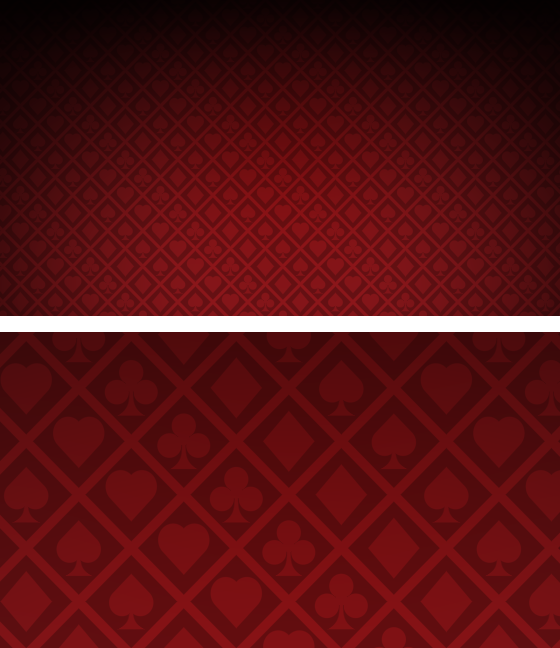
Top, the full canvas; bottom, a detail of the centre.
Reproduce this pattern procedurally as a Shadertoy shader.

```glsl
// Card-suit wallpaper: a diagonal lattice whose cells hold hearts, clubs,
// diamonds and spades, one suit per diagonal. Distance functions draw the
// shapes, and a wide glow from the lower middle lights the red cloth.

const vec2 PERIOD = vec2(0.1108, 0.1127);    // repeat size, canvas height = 1
const vec2 HEART_CENTER = vec2(-0.1015, -0.0613);
const float LINE_HALF_WIDTH = 0.045;         // in repeats
const float GROUND_SHADE = 0.73;
const float SUIT_SHADE = 0.95;

float dot2(vec2 v) { return dot(v, v); }

float circle(vec2 p, vec2 center, float radius) {
    return length(p - center) - radius;
}

// Unit heart with its tip at the origin
float unitHeart(vec2 p) {
    p.x = abs(p.x);
    if (p.x + p.y > 1.0) return circle(p, vec2(0.25, 0.75), sqrt(2.0) / 4.0);
    float toCleft = dot2(p - vec2(0.0, 1.0));
    float toSide = dot2(p - 0.5 * max(p.x + p.y, 0.0));
    return sqrt(min(toCleft, toSide)) * sign(p.x - p.y);
}

float heart(vec2 p, float tipY, vec2 size) {
    return unitHeart((p - vec2(0.0, tipY)) / size) * min(size.x, size.y);
}

// Stem that flares into a flat foot
float stem(vec2 p, float top, float foot) {
    float t = clamp((top - p.y) / (top - foot), 0.0, 1.0);
    float halfWidth = 0.018 + 0.11 * t * t * t * t;
    float sides = (abs(p.x) - halfWidth) * 0.75;
    return max(sides, max(p.y - top, foot - p.y));
}

float club(vec2 p) {
    vec2 m = vec2(abs(p.x), p.y);
    float leaves = min(circle(m, vec2(0.0, 0.145), 0.115),
                       circle(m, vec2(0.137, -0.04), 0.115));
    float core = circle(m, vec2(0.0, 0.02), 0.06);
    return min(min(leaves, core), stem(p, 0.0, -0.26));
}

float diamond(vec2 p, vec2 halfSize) {
    vec2 m = abs(p) / halfSize;
    return (m.x + m.y - 1.0) * halfSize.x * halfSize.y / length(halfSize);
}

float spade(vec2 p) {
    float leaf = heart(vec2(p.x, -p.y), -0.26, vec2(0.35, 0.36));
    return min(leaf, stem(p, -0.04, -0.26));
}

float suitDistance(vec2 p, float suit) {
    if (suit < 0.5) return heart(p, -0.25, vec2(0.405, 0.435));
    if (suit < 1.5) return club(p);
    if (suit < 2.5) return diamond(p, vec2(0.245, 0.285));
    return spade(p);
}

float coverage(float d, float blur) { return smoothstep(blur, -blur, d); }

// Brightness of the cloth: a broad glow over a faint base, dark at the top
float glow(vec2 p) {
    float d = length((p - vec2(0.01, -0.4)) * vec2(0.7, 1.0));
    float base = 0.062 * (1.0 - smoothstep(0.25, 0.58, p.y));
    return 0.47 * (1.0 - smoothstep(0.15, 1.04, d)) + base + 0.012;
}

void mainImage(out vec4 fragColor, in vec2 fragCoord) {
    vec2 p = (fragCoord - 0.5 * iResolution.xy) / iResolution.y;
    float blur = 0.75 / (iResolution.y * PERIOD.y);

    // Diagonal cell coordinates, integer at cell centers
    vec2 grid = (p - HEART_CENTER) / PERIOD;
    vec2 diagonal = vec2(grid.x - grid.y, grid.x + grid.y);
    vec2 cell = floor(diagonal + 0.5);
    vec2 offset = diagonal - cell;
    vec2 local = 0.5 * vec2(offset.x + offset.y, offset.y - offset.x);

    // Lattice lines and the suit inside the cell
    float edge = (0.5 - max(abs(offset.x), abs(offset.y))) / sqrt(2.0);
    float line = coverage(edge - LINE_HALF_WIDTH, blur);
    float suit = coverage(suitDistance(local, mod(cell.y, 4.0)), blur);

    // Cloth shading, a purer red around the middle
    float shade = mix(GROUND_SHADE, SUIT_SHADE, suit);
    shade = mix(shade, 1.0, line);
    float pureRed = exp(-8.0 * dot2(p - vec2(0.02, 0.03)));
    vec3 red = mix(vec3(1.0, 0.165, 0.195), vec3(1.0, 0.12, 0.14), pureRed);
    fragColor = vec4(red * glow(p) * shade, 1.0);
}
```
